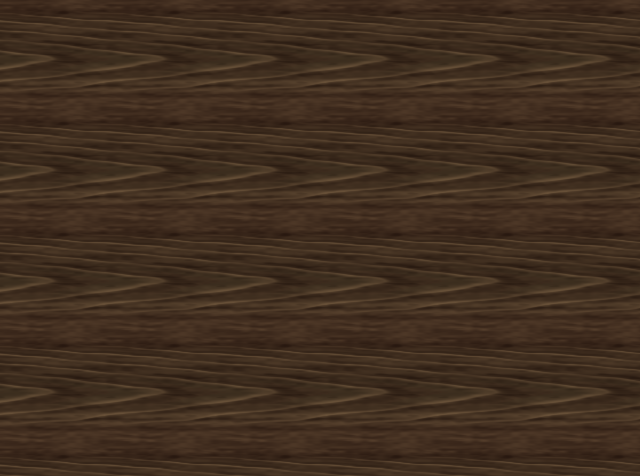
Reproduce this texture procedurally as a WebGL 2 fragment shader.

```glsl
#version 300 es
precision highp float;
// Dark walnut veneer: square tiles of pointed cathedral grain with fine streaks.

#define TILES_DOWN 4.286          // repeats over the canvas height
#define TIP vec2(0.49, 0.533)     // arch tip in a tile, measured from the top left
#define ARCH_UP 0.13              // spread of the upper limb
#define ARCH_DOWN 0.15            // spread of the lower limb
#define ARCH_POWER 1.30           // curvature of the limbs
#define RING_GLOW 0.66            // brightness of the ring edges
#define GRAIN 0.90                // contrast of the fine streaks
#define DARK vec3(0.198, 0.136, 0.090)
#define TAN vec3(0.375, 0.288, 0.200)

uniform vec2 u_resolution;
out vec4 outColor;

const float TAU = 6.2831853;

float hash(vec2 p) {
    vec3 q = fract(p.xyx * vec3(0.1031, 0.1030, 0.0973));
    q += dot(q, q.yzx + 33.33);
    return fract((q.x + q.y) * q.z);
}

// Value noise that repeats with every tile; cells must be whole numbers.
float tileNoise(vec2 p, vec2 cells) {
    p *= cells;
    vec2 i = floor(p), f = fract(p);
    f = f * f * (3.0 - 2.0 * f);
    vec2 a = mod(i, cells), b = mod(i + 1.0, cells);
    vec2 seed = cells * 1.7;
    return mix(mix(hash(a + seed), hash(vec2(b.x, a.y) + seed), f.x),
               mix(hash(vec2(a.x, b.y) + seed), hash(b + seed), f.x), f.y);
}

float bell(float x, float width) {
    x /= width;
    return exp(-x * x);
}

// Growth ring number: its whole values trace arches that point to the right.
float ringField(float x, float rise) {
    float spread = mix(ARCH_DOWN, ARCH_UP, smoothstep(-0.02, 0.02, rise));
    float blunted = sqrt(rise * rise + 0.00015);
    return x - TIP.x + pow(blunted / spread, ARCH_POWER);
}

void main() {
    // Tile coordinates run right and down from the upper left corner.
    vec2 t = vec2(gl_FragCoord.x, u_resolution.y - gl_FragCoord.y)
           / u_resolution.y * TILES_DOWN;
    float rise = fract(TIP.y - t.y + 0.45) - 0.45;
    float wave = sin(TAU * t.x + 9.0 * rise);
    float bend = rise + 0.005 * wave + 0.003 * sin(2.0 * TAU * t.x - 21.0 * rise);

    // Ring edges: soft on the inside, sharper on the outside.
    float ring = ringField(t.x, bend) + 0.14 * (tileNoise(t, vec2(3.0, 14.0)) - 0.5);
    float w = fract(ring + 0.5) - 0.5;
    float edge = bell(w, w < 0.0 ? 0.14 : 0.06);
    float shade = bell(w - 0.22, 0.14);
    float ringZone = smoothstep(-0.36, -0.20, rise) * (1.0 - smoothstep(0.34, 0.46, rise));
    float strength = ringZone * (0.30 + 0.95 * tileNoise(t + 0.3, vec2(2.0, 9.0)));
    strength = mix(strength, 0.95, bell(rise, 0.07));

    // Fine streaks: long ones cross the whole tile, short ones break up.
    vec2 g = t + vec2(0.0, 0.008 * wave);
    float streaks = 0.30 * tileNoise(g, vec2(1.0, 31.0))
                  + 0.35 * tileNoise(g, vec2(3.0, 43.0))
                  + 0.35 * tileNoise(g, vec2(14.0, 53.0)) - 0.5;
    float pores = smoothstep(0.62, 0.90, tileNoise(g, vec2(7.0, 47.0)));
    float grain = GRAIN * mix(1.0, 0.62, ringZone);

    // Broad bands under the arches, then dark lines where the tiles meet.
    float bands = bell(bend + 0.205, 0.026) + 0.75 * bell(bend + 0.280, 0.020);
    float gaps = bell(bend + 0.245, 0.012) + bell(bend + 0.325, 0.014)
               + 0.8 * bell(bend - 0.43, 0.018) + 0.8 * bell(bend - 0.225, 0.020);
    float broad = tileNoise(t, vec2(2.0, 7.0)) - 0.5;

    float tone = 0.27 + grain * streaks - 0.16 * pores + 0.26 * broad
               + strength * (RING_GLOW * edge - 0.24 * shade)
               + 0.30 * bands - 0.20 * gaps;
    vec3 color = mix(DARK, TAN, clamp(tone, -0.25, 1.15));

    // Olive heart inside the arches, redder wood between them.
    float heart = bell(rise, 0.12) * bell(w + 0.3, 0.25);
    color += vec3(-0.014, 0.000, -0.002) * heart;
    color += vec3(0.006, -0.003, 0.000) * (1.0 - ringZone);
    outColor = vec4(color, 1.0);
}
```
